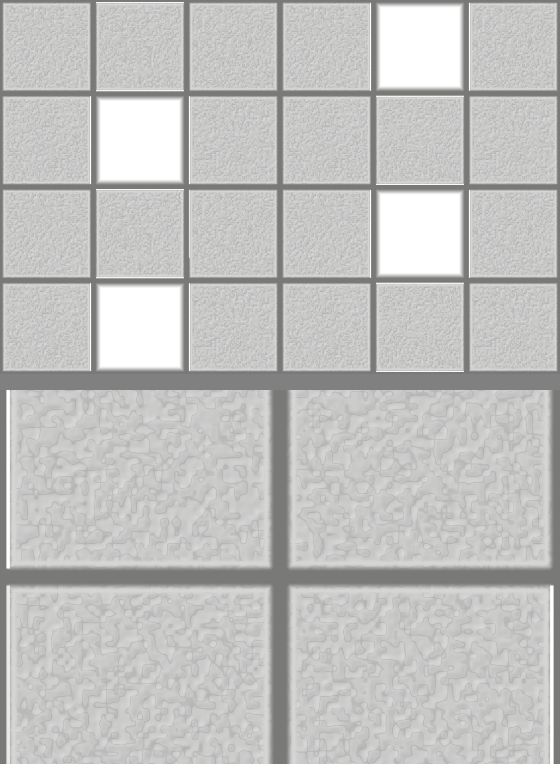
Top: the whole. Bottom: its middle third, enlarged.
Write a WebGL 2 fragment shader that draws this pattern.

```glsl
#version 300 es
precision highp float;
// Wall of square bevelled stone tiles, with glossy white tiles in a staggered order.
// Each cell is shaded from its rounded-box edge distance; stone edges that face a
// white tile catch a thin highlight, and hashed value noise gives the stone its grain.

#define GRID vec2(6.0, 4.0)
#define GROUT_HALF 0.019
#define BEVEL_END 0.045
#define GLOW_END 0.090
#define CORNER_RADIUS 0.040
#define HIGHLIGHT_POS 0.029
#define HIGHLIGHT_HALF 0.006
#define GRAIN_SCALE 46.0
#define VEIN_DEPTH 0.065
#define EMBOSS_DEPTH 0.070

uniform vec2 u_resolution;
out vec4 fragColor;

const vec3 GROUT = vec3(0.475, 0.475, 0.467);
const vec3 STONE = vec3(0.792, 0.792, 0.790);
const vec3 WHITE = vec3(1.0);

float hash(vec2 p) {
    vec3 q = fract(vec3(p.xyx) * 0.1031);
    q += dot(q, q.yzx + 33.33);
    return fract((q.x + q.y) * q.z);
}

float valueNoise(vec2 p) {
    vec2 cell = floor(p), t = fract(p);
    t = t * t * (3.0 - 2.0 * t);
    float low = mix(hash(cell), hash(cell + vec2(1, 0)), t.x);
    float high = mix(hash(cell + vec2(0, 1)), hash(cell + vec2(1, 1)), t.x);
    return mix(low, high, t.y);
}

// One white tile per row, shifted by half the wall on alternate rows
bool isWhite(vec2 id) {
    return mod(id.x + 3.0 * id.y, 6.0) == 1.0;
}

// Distance inward from the rounded cell border
float edgeDistance(vec2 f) {
    vec2 e = abs(f - 0.5) - (0.5 - CORNER_RADIUS);
    return CORNER_RADIUS - length(max(e, 0.0)) - min(max(e.x, e.y), 0.0);
}

// Fine crinkled veins with a slight diagonal relief
float stoneGrain(vec2 f, vec2 id) {
    vec2 p = f * GRAIN_SCALE + mod(id, vec2(3, 2)) * 71.0;
    float n = valueNoise(p);
    float vein = 1.0 - smoothstep(0.0, 0.12, abs(n - 0.5));
    return EMBOSS_DEPTH * (n - valueNoise(p + vec2(0.6, -0.6))) - VEIN_DEPTH * vein;
}

// Thin bright line at a distance from one side, fading at the tile corners
float highlight(float side, float along, float px) {
    float line = 1.0 - smoothstep(-0.5 * px, 0.5 * px, abs(side - HIGHLIGHT_POS) - HIGHLIGHT_HALF);
    return line * smoothstep(0.025, 0.035, min(along, 1.0 - along));
}

void main() {
    vec2 wall = gl_FragCoord.xy / u_resolution * GRID;
    vec2 id = floor(wall), f = fract(wall);
    float px = GRID.y / u_resolution.y;
    float d = edgeDistance(f);
    vec3 color;

    if (isWhite(id)) {
        // Glossy tile with a soft shaded border
        float rise = smoothstep(GROUT_HALF, GLOW_END, d);
        color = mix(GROUT, WHITE, pow(rise, 0.75));
    } else {
        // Stone tile with a pale rim inside its bevel
        float rim = exp(-pow((d - 0.050) / 0.010, 2.0));
        vec3 stone = STONE + stoneGrain(f, id) * (1.0 - rim) + 0.045 * rim;
        color = mix(GROUT, stone, smoothstep(GROUT_HALF, BEVEL_END, d));

        // Highlights on the sides that face a white tile
        float lit = 0.0;
        for (int i = 0; i < 4; i++) {
            float s = i < 2 ? -1.0 : 1.0;
            bool horizontal = i % 2 == 0;
            vec2 dir = horizontal ? vec2(s, 0) : vec2(0, s);
            float across = horizontal ? f.x : f.y;
            float along = horizontal ? f.y : f.x;
            float side = s < 0.0 ? across : 1.0 - across;
            if (isWhite(id + dir)) lit = max(lit, highlight(side, along, px));
        }

        // Wear: a stray partial highlight and faint rings at one corner
        if (id == vec2(2, 1)) lit = max(lit, 0.8 * highlight(f.x, f.y, px) * smoothstep(0.22, 0.26, f.y));
        if (id == vec2(1, 1)) {
            float r = length(f - vec2(0.97, 0.91));
            float fade = smoothstep(0.11, 0.06, r) * smoothstep(0.03, 0.05, d);
            color += 0.05 * fade * cos(r * 190.0);
        }
        color = mix(color, WHITE, lit);
    }
    fragColor = vec4(color, 1.0);
}
```
